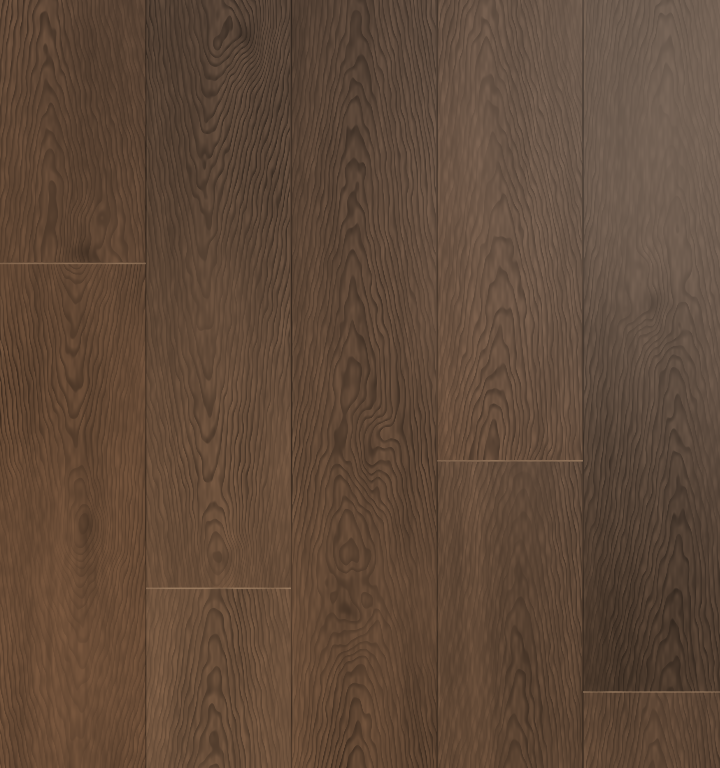
Write a Shadertoy shader that draws this texture.

```glsl
// Dark oak plank floor: five staggered columns with arched grain, knots and a soft sheen.

#define PLANKS 4.94          // plank widths across the canvas
#define SEAM_WIDTH 0.0005    // half width of the long seams
#define JOINT_WIDTH 0.0006   // half width of the end joints
#define RING_ACROSS 32.0     // growth rings over a plank width
#define RING_ALONG 25.0      // growth rings over the canvas height
#define RING_DEPTH 0.25      // darkness of the growth rings
#define PORE_DEPTH 0.22      // contrast of the fine pores
#define TONE_SPREAD 0.14     // brightness change between boards
#define WARM_OAK vec3(0.430, 0.318, 0.230)
#define GREY_OAK vec3(0.405, 0.322, 0.262)
#define SHEEN vec3(0.475, 0.405, 0.352)
#define JOINT_LIGHT vec3(0.62, 0.50, 0.39)

// Height of the end joint in each column; a negative one has none
const float JOINTS[5] = float[5](0.657, 0.234, -1.0, 0.400, 0.099);

float hash(vec2 p) {
    return fract(sin(dot(p, vec2(127.1, 311.7))) * 43758.5453);
}

float noise(vec2 p) {
    vec2 i = floor(p), f = fract(p);
    f = f * f * (3.0 - 2.0 * f);
    return mix(mix(hash(i), hash(i + vec2(1, 0)), f.x),
               mix(hash(i + vec2(0, 1)), hash(i + vec2(1, 1)), f.x), f.y);
}

float fbm(vec2 p) {
    float sum = 0.0, amp = 0.5;
    for (int i = 0; i < 4; i++) {
        sum += amp * noise(p);
        p = p * 2.03 + 7.1;
        amp *= 0.5;
    }
    return sum;
}

// Smooth line of a given half width around zero distance
float line(float d, float halfWidth, float pixel) {
    return 1.0 - smoothstep(halfWidth - pixel * 0.5, halfWidth + pixel, abs(d));
}

void mainImage(out vec4 fragColor, in vec2 fragCoord) {
    vec2 uv = fragCoord / iResolution.xy;
    vec2 p = fragCoord / iResolution.y;
    float pixel = 1.0 / iResolution.y;

    // Board layout
    float plankWidth = iResolution.x / iResolution.y / PLANKS;
    float column = min(floor(uv.x * PLANKS), 4.0);
    float across = uv.x * PLANKS - column - 0.5;
    float joint = JOINTS[int(column)];
    float board = column * 2.0 + step(joint, p.y);
    vec2 seed = vec2(board * 3.7 + 1.3, board * 1.9 + 4.1);
    float tone = hash(seed);
    float flip = hash(seed + 2.0) < 0.35 ? -1.0 : 1.0;
    vec2 q = p + seed * 5.0;

    // Growth rings: nested arches bent by noise
    float heart = across - 0.3 * (hash(seed + 5.0) - 0.5) - 0.24 * (noise(q * vec2(1.0, 3.0)) - 0.5);
    float phase = RING_ACROSS * sqrt(heart * heart + 0.009) + flip * RING_ALONG * p.y;
    phase += 5.0 * fbm(q * vec2(10.0, 3.6)) + 0.65 * noise(q * vec2(120.0, 50.0));

    // Knots push the rings aside
    float knots = 0.0;
    for (int k = 0; k < 2; k++) {
        vec2 s = seed + float(k) * 9.3;
        vec2 center = vec2(0.7 * hash(s + 11.0) - 0.35, hash(s + 17.0));
        vec2 d = vec2((across - center.x) * plankWidth, (p.y - center.y) * 0.6);
        d += 0.014 * (vec2(noise(q * 32.0), noise(q * 32.0 + 50.0)) - 0.5);
        float r2 = dot(d, d);
        phase += flip * 6.0 * exp(-r2 / 0.0011);
        knots += exp(-r2 / 0.00016) * (0.3 + 0.6 * hash(s + 23.0));
    }

    // Fine pores and long streaks
    float finePores = noise(q * vec2(330.0, 70.0));
    float pores = 0.65 * finePores + 0.35 * noise(q * vec2(170.0, 16.0)) - 0.5;
    float streaks = fbm(q * vec2(34.0, 2.2)) - 0.47;
    float clouds = fbm(q * vec2(6.0, 3.0)) - 0.47;

    // Thin dark latewood, broken by pores and faded where rings crowd together
    float ringBlur = clamp(fwidth(phase), 0.0, 1.0);
    float ring = fract(phase);
    float late = smoothstep(0.4, 0.85, ring) * (1.0 - smoothstep(1.0 - max(0.12, ringBlur * 0.5), 1.0, ring));
    late = mix(late, 0.3, smoothstep(0.4, 1.0, ringBlur));
    late *= 0.15 + 1.3 * noise(q * vec2(16.0, 5.0) + 31.0);
    late *= 0.55 + 0.8 * finePores;

    // Colour: warm at the lower left, grey and glossy at the upper right
    float cool = smoothstep(0.25, 1.2, uv.x * 0.6 + uv.y * 0.75);
    float gloss = smoothstep(0.72, 0.0, length((uv - vec2(0.98, 0.93)) * vec2(1.25, 0.9)));
    float contrast = 1.0 - 0.6 * gloss;
    vec3 color = mix(WARM_OAK, GREY_OAK, cool);
    color *= mix(vec3(1.02, 0.99, 0.97), vec3(0.99, 1.0, 1.02), hash(seed + 8.0));
    color *= 1.0 + TONE_SPREAD * (tone - 0.5) * 2.0 * contrast;
    color = mix(color, SHEEN, gloss * 0.85);
    color *= 1.0 - contrast * RING_DEPTH * late;
    color *= 1.0 + contrast * (PORE_DEPTH * pores + 0.2 * streaks + 0.28 * clouds);
    color *= 1.0 - 0.28 * contrast * min(knots, 1.0);

    // Broad shade at the upper left and lower right
    color *= 1.0 - 0.14 * smoothstep(0.4, 1.0, uv.y) * smoothstep(0.75, 0.2, uv.x);
    color *= 1.0 - 0.13 * smoothstep(0.4, 0.0, uv.y) * smoothstep(0.5, 1.0, uv.x);

    // Long seams: hairline gap with a worn, lighter edge in places
    float seam = (fract(uv.x * PLANKS + 0.5) - 0.5) * plankWidth;
    float worn = smoothstep(0.45, 0.8, noise(vec2(column * 7.0, p.y * 9.0)));
    color = mix(color, JOINT_LIGHT, 0.18 * worn * line(seam - 0.0025, SEAM_WIDTH, pixel));
    float gapDepth = 0.22 + 0.2 * noise(vec2(floor(uv.x * PLANKS + 0.5) * 5.0, p.y * 14.0));
    color *= 1.0 - gapDepth * line(seam, SEAM_WIDTH, pixel) * step(0.02, uv.x);

    // End joints: pale hairline
    float pale = 0.45 + 0.5 * noise(vec2(p.x * 45.0, column));
    color = mix(color, JOINT_LIGHT, pale * line(p.y - joint, JOINT_WIDTH, pixel));

    fragColor = vec4(color, 1.0);
}
```
